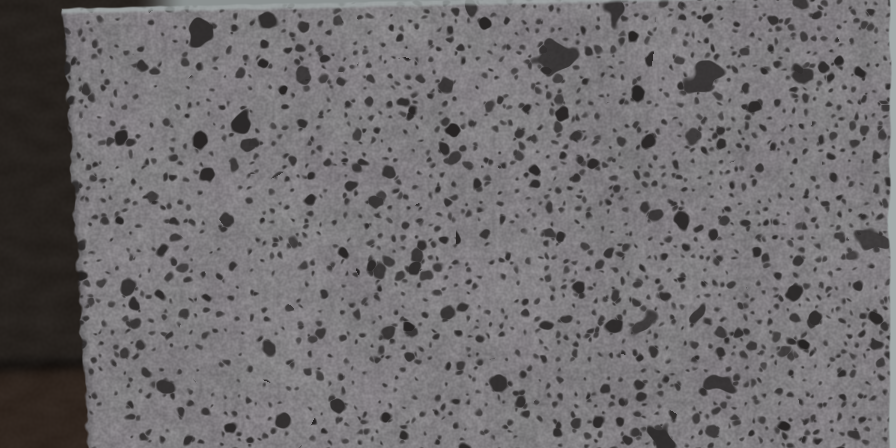
A Shadertoy shader for this texture:

```glsl
const vec3 STONE = vec3(0.505, 0.495, 0.507);
const vec3 PORE = vec3(0.145, 0.135, 0.135);
const vec3 WALL = vec3(0.150, 0.132, 0.118);
const vec3 FLOOR = vec3(0.185, 0.145, 0.120);
const vec3 PALE_RIM = vec3(0.64, 0.67, 0.67);

vec2 hash2(vec2 p) {
    vec3 q = fract(p.xyx * vec3(0.1031, 0.1030, 0.0973));
    q += dot(q, q.yzx + 33.33);
    return fract((q.xx + q.yz) * q.zy);
}

float gradientDot(vec2 cell, vec2 corner, vec2 f) {
    float angle = 6.2832 * hash2(cell + corner).x;
    return dot(vec2(cos(angle), sin(angle)), f - corner);
}

// Gradient noise, roughly -0.7 to 0.7
float noise(vec2 p) {
    vec2 i = floor(p), f = p - i;
    vec2 u = f * f * f * (f * (f * 6.0 - 15.0) + 10.0);
    vec2 e = vec2(0.0, 1.0);
    return mix(mix(gradientDot(i, e.xx, f), gradientDot(i, e.yx, f), u.x),
               mix(gradientDot(i, e.xy, f), gradientDot(i, e.yy, f), u.x), u.y);
}

vec2 warp(vec2 p, float frequency, float amount) {
    vec2 q = p * frequency;
    return p + amount * vec2(noise(q + 31.7), noise(q + 83.1));
}

// Coverage of one size class of scattered oval pores
float pores(vec2 p, float cell, vec2 radii, float stretch, float chance, float seed) {
    vec2 home = floor(p / cell);
    float cover = 0.0;
    for (int y = -1; y <= 1; y++) {
        for (int x = -1; x <= 1; x++) {
            vec2 id = home + vec2(x, y);
            vec2 place = hash2(id + seed);
            vec2 shape = hash2(id + seed + 117.0);
            vec2 fate = hash2(id + seed + 251.0);
            vec2 d = p - (id + 0.1 + 0.8 * place) * cell;
            float angle = 6.2832 * shape.x;
            float c = cos(angle), s = sin(angle);
            d = mat2(c, -s, s, c) * d;
            d.x /= 1.0 + stretch * fate.y;
            float radius = mix(radii.x, radii.y, shape.y * shape.y);
            float inside = 1.0 - smoothstep(-0.0028, 0.0032, length(d) - radius);
            float depth = mix(0.72, 1.0, fract(fate.y * 7.3));
            cover = max(cover, inside * depth * step(fate.x, chance));
        }
    }
    return cover;
}

// Mottled stone with fine grain
vec3 stoneColor(vec2 p) {
    float grain = 0.055 * noise(p * 150.0) + 0.060 * noise(p * 75.0 + 9.0);
    float mottle = 0.045 * noise(p * 22.0) + 0.040 * noise(p * 4.0 + 5.0);
    vec3 tint = vec3(0.008, -0.004, 0.008) * noise(p * 9.0 + 40.0);
    return STONE + grain + mottle + tint;
}

float allPores(vec2 p) {
    float toRight = smoothstep(0.2, 1.8, p.x);
    float crowd = mix(0.75, 1.1, toRight) + 0.5 * noise(p * 5.0 + 3.0);
    vec2 fine = warp(p, 55.0, 0.006);
    vec2 coarse = warp(p, 24.0, 0.026);
    float cover = 0.82 * pores(fine, 0.027, vec2(0.0028, 0.0060), 0.5, 0.62 * crowd, 11.0);
    cover = max(cover, 0.92 * pores(fine, 0.044, vec2(0.0052, 0.0105), 0.5, 0.55 * crowd, 47.0));
    cover = max(cover, pores(fine, 0.082, vec2(0.0095, 0.0185), 0.5, 0.42 * crowd, 73.0));
    float largeChance = mix(0.03, 0.42, smoothstep(0.7, 1.6, p.x));
    return max(cover, pores(coarse, 0.190, vec2(0.016, 0.031), 1.1, largeChance, 139.0));
}

// Dim wall above a shadow line and brown floor
vec3 backdrop(vec2 p) {
    float level = 0.18 + 0.04 * p.x;
    vec3 color = mix(FLOOR, WALL, smoothstep(-0.015, 0.015, p.y - level));
    color *= 1.0 - 0.45 * exp(-pow((p.y - level) / 0.018, 2.0));
    color += 0.025 * noise(p * vec2(15.0, 30.0)) + 0.012 * noise(p * 110.0);
    color = mix(color, PALE_RIM * 0.85, smoothstep(0.30, 0.42, p.x) * step(0.9, p.y));
    return mix(color, PALE_RIM, smoothstep(1.90, 1.94, p.x));
}

void mainImage(out vec4 fragColor, in vec2 fragCoord) {
    vec2 p = fragCoord / iResolution.y;
    p.x *= 2.0 * iResolution.y / iResolution.x;

    // Signed distances inward from the slab's rough sides
    float chips = 0.014 * noise(vec2(p.y * 17.0, 2.0)) + 0.008 * noise(p * 45.0);
    float left = p.x - mix(0.198, 0.138, p.y) + chips;
    float top = 0.981 + 0.021 * (p.x - 0.135) - p.y + 0.003 * noise(p * 35.0);
    float right = 1.986 - p.x + 0.012 * noise(vec2(p.y * 9.0, 7.0));
    float slab = smoothstep(-0.003, 0.003, min(left, min(top, right)));

    vec3 color = mix(stoneColor(p), PORE, allPores(p));
    float sideShade = 1.0 - smoothstep(0.0, 0.018, left);
    color *= 1.0 - 0.18 * sideShade;
    float rim = 1.0 - smoothstep(0.006, 0.016, top);
    color = mix(color, PALE_RIM, 0.75 * rim);

    fragColor = vec4(mix(backdrop(p), color, slab), 1.0);
}
```
